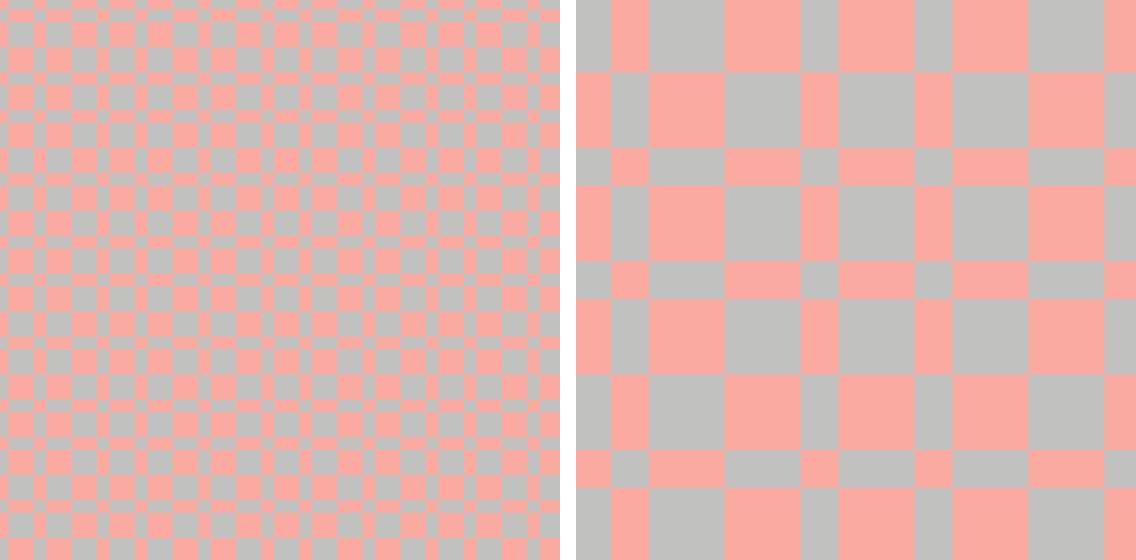
Left, the full canvas; right, a detail of the centre.
Reproduce this pattern procedurally as a WebGL 1 fragment shader.

```glsl
precision highp float;
// Two-colour checkerboard with uneven bands: each axis is cut into wide and
// narrow bands (two units and one unit) ordered by a rounded linear sequence,
// and the colour follows the parity of column plus row.

#define UNIT vec2(0.02259, 0.02247)   // narrow band size on each axis
#define CENTRE vec2(0.5124, 0.5336)   // symmetry centre of the bands
#define BAND_STEP 1.625               // mean band size in units: 8 bands per 13
#define GREY vec3(0.753, 0.753, 0.750)
#define PINK vec3(0.980, 0.667, 0.627)

uniform vec2 u_resolution;

// Parity (0 or 1) of the band that holds each unit cell.
vec2 bandParity(vec2 cell) {
  vec2 band = floor((cell + 0.5) / BAND_STEP + 0.5);
  return mod(band, 2.0);
}

// Band parity on both axes, blended across the nearest unit boundary.
vec2 smoothParity(vec2 p, vec2 pixel) {
  vec2 boundary = floor(p + 0.5);
  vec2 blend = clamp((p - boundary) / pixel + 0.5, 0.0, 1.0);
  return mix(bandParity(boundary - 1.0), bandParity(boundary), blend);
}

void main() {
  vec2 uv = gl_FragCoord.xy / u_resolution;
  vec2 p = (uv - CENTRE) / UNIT;
  vec2 pixel = 1.0 / (u_resolution * UNIT);

  // Soft exclusive-or of column and row parity.
  vec2 parity = smoothParity(p, pixel);
  float checker = parity.x + parity.y - 2.0 * parity.x * parity.y;

  gl_FragColor = vec4(mix(GREY, PINK, checker), 1.0);
}
```
